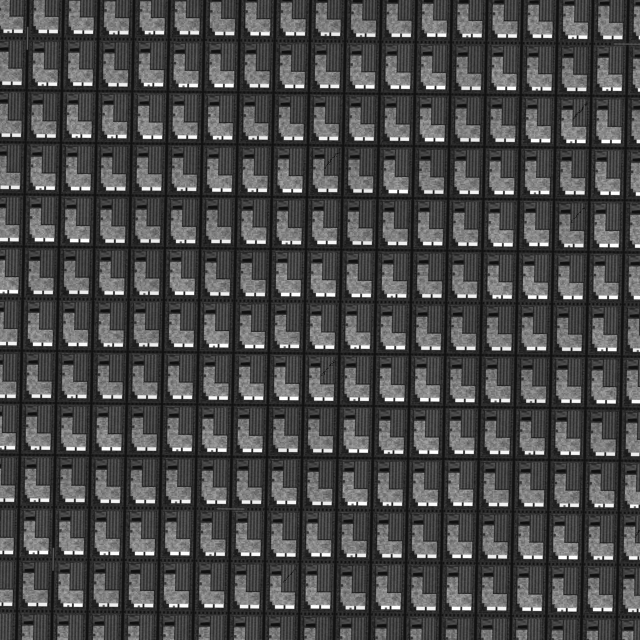
Give the GLSL for this pattern, as a Shadertoy shader.

```glsl
float hash(vec2 p) {
    return fract(sin(dot(p, vec2(127.1, 311.7))) * 43758.5453);
}

float noise(vec2 p) {
    vec2 i = floor(p), f = fract(p);
    f = f * f * (3.0 - 2.0 * f);
    return mix(mix(hash(i), hash(i + vec2(1, 0)), f.x),
               mix(hash(i + vec2(0, 1)), hash(i + vec2(1, 1)), f.x), f.y);
}

// Soft-edged coverage of the rectangle from lo to hi.
float box(vec2 p, vec2 lo, vec2 hi, vec2 soft) {
    vec2 a = smoothstep(lo - soft, lo + soft, p);
    vec2 b = smoothstep(hi + soft, hi - soft, p);
    return a.x * a.y * b.x * b.y;
}

// Brightness of one die; c runs from its top left corner to its bottom right.
float die(vec2 c, vec2 id, vec2 soft) {
    float grain = noise(c * vec2(27, 40) + id * 41.0);

    // Dark substrate with small circuits round the rim
    float v = 0.09 + 0.07 * grain;
    float rim = box(c, vec2(0.07, 0.04), vec2(0.94, 0.94), soft)
              - box(c, vec2(0.12, 0.065), vec2(0.90, 0.915), soft);
    v += 0.11 * rim * noise(c * vec2(18, 34) + 7.0);

    // Control block at the upper left
    float control = box(c, vec2(0.15, 0.07), vec2(0.47, 0.26), soft);
    v = mix(v, 0.10 + 0.24 * noise(c * vec2(13, 25) + 3.0), control);
    v = mix(v, 0.06, box(c, vec2(0.20, 0.19), vec2(0.46, 0.245), soft));

    // Striped memory array
    float stripes = 0.5 + 0.5 * cos(6.2832 * 11.0 * (c.x - 0.53));
    float array = box(c, vec2(0.49, 0.06), vec2(0.88, 0.57), soft);
    v = mix(v, 0.19 + 0.14 * stripes + 0.05 * (grain - 0.5), array);

    // Mottled L-shaped logic area
    float logic = max(box(c, vec2(0.16, 0.27), vec2(0.475, 0.77), soft),
                      box(c, vec2(0.23, 0.59), vec2(0.87, 0.84), soft));
    float mottle = 0.55 * noise(c * vec2(11, 19)) + 0.45 * grain;
    v = mix(v, 0.32 + 0.35 * mottle, logic);
    v = mix(v, 0.13, 0.8 * box(c, vec2(0.16, 0.42), vec2(0.23, 0.47), soft));

    // Bright pair of pads, sometimes nicked
    float pads = max(box(c, vec2(0.31, 0.835), vec2(0.555, 0.905), soft),
                     box(c, vec2(0.605, 0.835), vec2(0.86, 0.905), soft));
    float nick = step(0.75, hash(id + 5.0))
               * box(c, vec2(0.42, 0.87), vec2(0.48, 0.92), soft);
    v = mix(v, 0.97 - 0.6 * nick, pads);

    // Rare diagonal scratch
    float scratch = smoothstep(0.04, 0.01, abs(c.x - 1.1 + c.y * 1.3 + 0.1 * grain));
    v -= 0.12 * scratch * array * step(0.95, hash(id + 17.0));
    return v * (0.95 + 0.1 * hash(id));
}

void mainImage(out vec4 fragColor, in vec2 fragCoord) {
    vec2 uv = fragCoord / iResolution.xy;
    vec2 p = vec2(uv.x, 1.0 - uv.y);

    // Slightly turned grid, about 18 by 12 dies
    vec2 grid = vec2((p.x + 0.0185 * p.y) * 18.13 + 0.20,
                     (p.y - 0.0097 * p.x) * 12.29 + 0.27);
    vec2 id = floor(grid);
    vec2 soft = vec2(18.13, 12.29) * 0.8 / iResolution.xy;
    vec2 jitter = (vec2(hash(id + 31.0), hash(id + 47.0)) - 0.5) * 0.015;
    float v = die(grid - id + jitter, id, soft);

    // Streets: dark cores between faint edge lines
    vec2 crossing = floor(grid + 0.5);
    vec2 fromStreet = grid - crossing;
    vec2 d = abs(fromStreet);
    vec2 edge = smoothstep(soft + 0.012, vec2(0.012), abs(d - vec2(0.055, 0.035)));
    v += 0.05 * max(edge.x, edge.y);
    vec2 core = smoothstep(vec2(0.035, 0.022) + soft, vec2(0.035, 0.022) - soft, d);
    v = mix(v, 0.055, 0.85 * max(core.x, core.y));

    // Test beads on some horizontal streets
    float beads = 0.5 + 0.5 * cos(6.2832 * 9.0 * grid.x);
    float beaded = 0.4 + 0.6 * step(0.5, hash(vec2(crossing.y, 9.0)));
    v += 0.13 * beads * beaded * core.y * (1.0 - core.x);

    // Occasional grey bars left in the streets
    float flat_bar = step(0.975, hash(crossing + 61.0))
                   * box(fromStreet, vec2(-0.4, -0.012), vec2(0.4, 0.012), soft);
    float upright_bar = step(0.988, hash(crossing + 83.0))
                      * box(fromStreet, vec2(-0.02, -0.22), vec2(0.02, 0.22), soft);
    v = mix(v, 0.36, max(flat_bar, upright_bar));

    fragColor = vec4(vec3(clamp(v, 0.0, 1.0)), 1.0);
}
```
